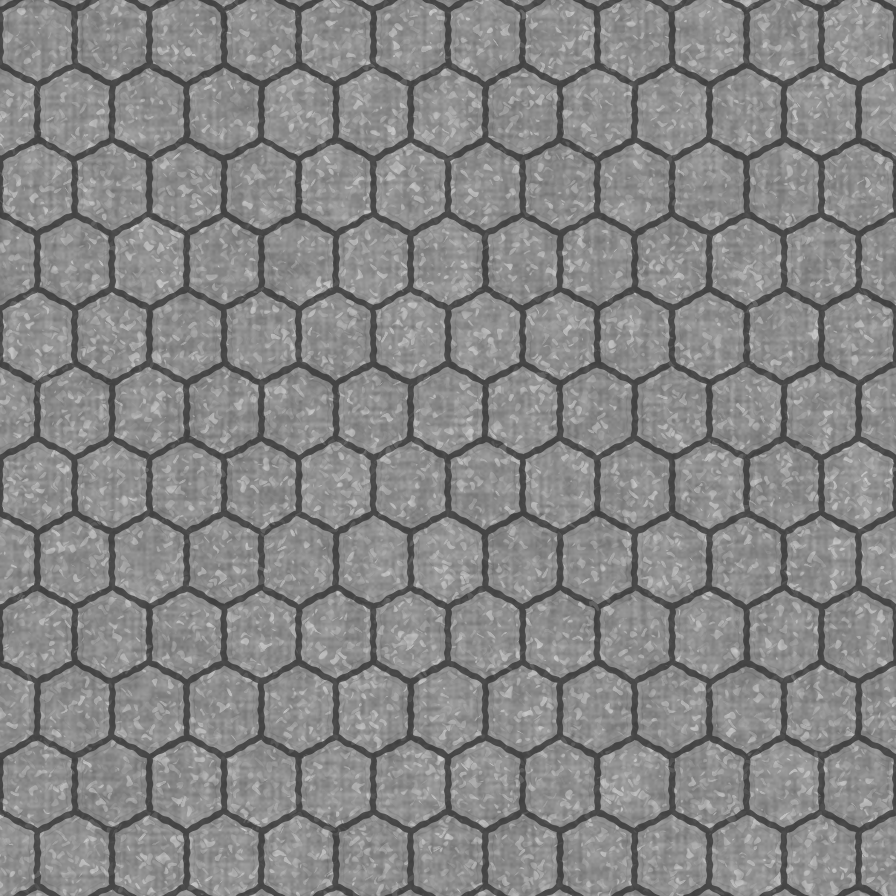
A WebGL 2 fragment shader for this pattern:

```glsl
#version 300 es
precision highp float;

uniform vec2 u_resolution;
out vec4 outColor;

// Layout, in units of one repeat
const float REPEATS = 12.0;
const float ZIGZAG_HEIGHT = 0.134;
const float GROUT_HALF_WIDTH = 0.041;
const float EDGE_WOBBLE = 0.006;

// Tones
const float STONE_GREY = 0.548;
const float GROUT_GREY = 0.275;
const float TILE_VARIATION = 0.012;
const float RIM_SHADE = 0.035;

// Surface detail, in counts across the canvas
const float FLAKE_COUNT = 115.0;
const float FLAKE_GAIN = 0.17;
const float THREAD_COUNT = 230.0;
const float THREAD_STRETCH = 7.0;
const float THREAD_GAIN = 0.17;
const float GRAIN_GAIN = 0.06;
const float GROUT_WEAR = 0.55;

float hash(vec2 p) {
    vec3 q = fract(vec3(p.xyx) * 0.1031);
    q += dot(q, q.yzx + 33.33);
    return fract((q.x + q.y) * q.z);
}

float valueNoise(vec2 p) {
    vec2 i = floor(p);
    vec2 f = fract(p);
    f = f * f * (3.0 - 2.0 * f);
    float low = mix(hash(i), hash(i + vec2(1.0, 0.0)), f.x);
    float high = mix(hash(i + vec2(0.0, 1.0)), hash(i + 1.0), f.x);
    return mix(low, high, f.y);
}

// x: distance to the nearest grout centre line, yz: tile index
vec3 hexTiles(vec2 p) {
    float band = round(p.y);
    float flip = mod(band, 2.0) < 0.5 ? 1.0 : -1.0;
    float wave = 1.0 - 4.0 * abs(fract(p.x) - 0.5);
    float rise = p.y - band - ZIGZAG_HEIGHT * flip * wave;
    float zigzag = abs(rise) / length(vec2(1.0, 4.0 * ZIGZAG_HEIGHT));
    float row = rise > 0.0 ? band : band - 1.0;
    float x = p.x + (mod(row, 2.0) < 0.5 ? 0.5 : 0.0);
    float wall = 0.5 - abs(fract(x) - 0.5);
    return vec3(min(zigzag, wall), floor(x), row);
}

// Cellular noise of scattered, turned ovals
float flakes(vec2 p) {
    vec2 cell = floor(p);
    float brightest = 0.0;
    for (int j = -1; j <= 1; j++) {
        for (int i = -1; i <= 1; i++) {
            vec2 id = cell + vec2(i, j);
            vec2 centre = id + vec2(hash(id + 11.0), hash(id + 47.0));
            float angle = 6.2832 * hash(id + 83.0);
            float c = cos(angle);
            float s = sin(angle);
            vec2 d = mat2(c, -s, s, c) * (p - centre);
            d.y *= 1.0 + 0.9 * hash(id + 131.0);
            float radius = mix(0.2, 0.65, hash(id + 173.0));
            float strength = pow(hash(id + 211.0), 1.6);
            float oval = 1.0 - smoothstep(radius - 0.18, radius + 0.1, length(d));
            brightest = max(brightest, strength * oval);
        }
    }
    return brightest;
}

// Crossed fine threads, centred on zero
float weave(vec2 uv) {
    vec2 t = uv * THREAD_COUNT;
    float across = valueNoise(vec2(t.x / THREAD_STRETCH, t.y));
    float upward = valueNoise(vec2(t.x, t.y / THREAD_STRETCH) + 300.0);
    return 0.5 * (across + upward) - 0.5;
}

void main() {
    vec2 uv = gl_FragCoord.xy / u_resolution;
    float pixel = REPEATS / min(u_resolution.x, u_resolution.y);

    // Tile outline with slightly uneven edges
    vec2 p = uv * REPEATS;
    p += EDGE_WOBBLE * (sin(p.yx * 17.0 + 3.0 * sin(p * 5.0)) + sin(p.yx * 41.0));
    vec3 tile = hexTiles(p);
    float grout = 1.0 - smoothstep(-0.7, 0.7, (tile.x - GROUT_HALF_WIDTH) / pixel);

    // Surface
    vec2 bend = 0.25 * sin(uv.yx * 390.0 + 2.0 * sin(uv * 170.0));
    float chips = flakes(uv * FLAKE_COUNT + bend);
    float threads = weave(uv);
    float grain = valueNoise(uv * 310.0 + 70.0) - 0.5;
    float texture_ = THREAD_GAIN * threads + GRAIN_GAIN * grain;

    // Stone with a faint groove inside each rim
    float stone = STONE_GREY + texture_ + FLAKE_GAIN * chips;
    stone += TILE_VARIATION * (2.0 * hash(tile.yz + 5.0) - 1.0);
    stone -= RIM_SHADE * (1.0 - smoothstep(0.0, 0.018, abs(tile.x - 0.105)));

    // Grout with patchy pale wear
    float wear = smoothstep(0.4, 0.85, valueNoise(uv * 36.0 + 19.0));
    float joint = GROUT_GREY + 0.35 * texture_;
    joint += FLAKE_GAIN * chips * mix(0.25, 0.25 + GROUT_WEAR, wear);

    outColor = vec4(vec3(mix(stone, joint, grout)), 1.0);
}
```
